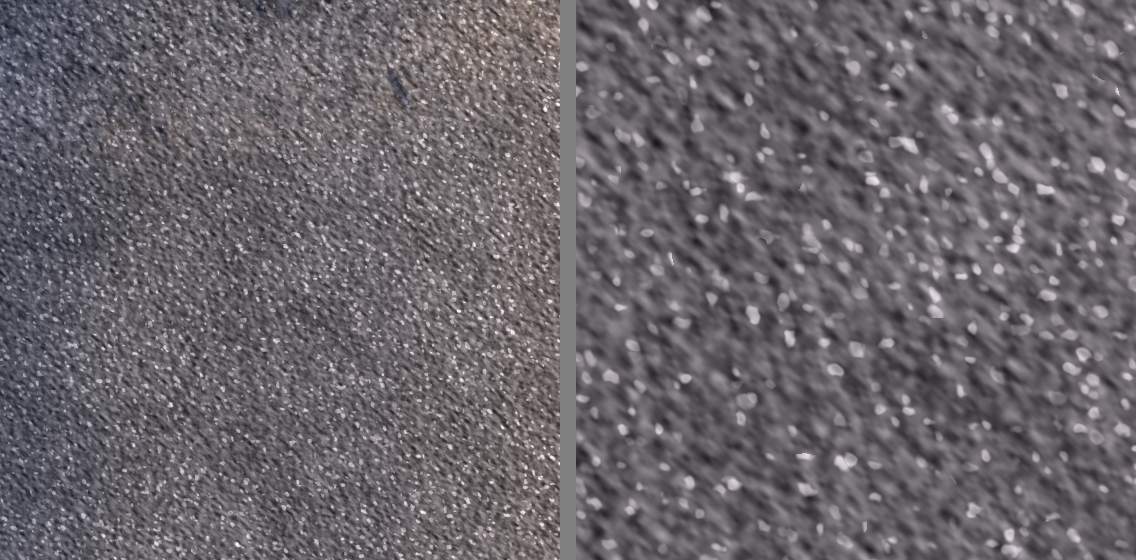
Left, the full canvas; right, a detail of the centre.
Write a WebGL 2 fragment shader that draws this texture.

```glsl
#version 300 es
precision highp float;
// Weathered grey stone: slanted fine grain, pale mineral flecks and a rough stained upper band.

#define GRAIN_ANGLE -0.72
#define GRAIN_SCALE vec2(125.0, 215.0)
#define FLECK_SCALE 88.0
#define FLECK_SHARE 0.42
#define FLECK_GAIN 0.34
#define BASE_TONE 0.382
#define GRAIN_CONTRAST 0.27
#define RELIEF_CONTRAST 0.19
#define STONE_TINT vec3(1.012, 0.972, 1.016)
#define COOL_SHIFT vec3(-0.032, -0.010, 0.030)
#define WARM_SHIFT vec3(0.026, 0.004, -0.022)

uniform vec2 u_resolution;
out vec4 fragColor;

float hash(vec2 p) {
  vec3 q = fract(vec3(p.xyx) * 0.1031);
  q += dot(q, q.yzx + 33.33);
  return fract((q.x + q.y) * q.z);
}

float valueNoise(vec2 p) {
  vec2 cell = floor(p), f = fract(p);
  f = f * f * (3.0 - 2.0 * f);
  float low = mix(hash(cell), hash(cell + vec2(1, 0)), f.x);
  float high = mix(hash(cell + vec2(0, 1)), hash(cell + vec2(1, 1)), f.x);
  return mix(low, high, f.y);
}

float fbm(vec2 p) {
  float sum = 0.0, weight = 0.5;
  for (int i = 0; i < 4; i++) {
    sum += weight * valueNoise(p);
    p = mat2(1.6, 1.2, -1.2, 1.6) * p + 17.3;
    weight *= 0.5;
  }
  return sum / 0.9375;
}

vec2 rotate(vec2 p, float angle) {
  float c = cos(angle), s = sin(angle);
  return vec2(c * p.x + s * p.y, c * p.y - s * p.x);
}

// Ragged elliptical flecks, one candidate per jittered cell
float flecks(vec2 p, float share, float edge) {
  vec2 cell = floor(p);
  float ragged = 0.26 * (valueNoise(p * 3.1 + 40.0) - 0.5);
  float brightest = 0.0;
  for (int y = -1; y <= 1; y++) {
    for (int x = -1; x <= 1; x++) {
      vec2 id = cell + vec2(x, y);
      vec2 center = id + vec2(hash(id + 11.7), hash(id + 57.1));
      float size = hash(id + 91.3);
      float radius = 0.18 + 0.20 * size * size;
      vec2 offset = rotate(p - center, 1.4 * (hash(id + 23.9) - 0.5));
      float dist = length(offset * vec2(0.78, 1.2)) + ragged - radius;
      float shape = 1.0 - smoothstep(-edge, edge, dist);
      float present = step(hash(id + 131.0), share);
      brightest = max(brightest, present * shape * mix(0.45, 1.1, hash(id + 71.0)));
    }
  }
  return brightest;
}

void main() {
  vec2 uv = gl_FragCoord.xy / u_resolution;
  vec2 p = gl_FragCoord.xy / u_resolution.y;
  vec2 slanted = rotate(p, GRAIN_ANGLE) + 3.0;

  // Broad variations and the sloping border of the rough band
  float clouds = fbm(p * 5.0 + 8.0);
  float patches = fbm(p * 16.0 + 31.0);
  float border = uv.y - 0.64 - 0.27 * uv.x + 0.16 * (clouds - 0.5);
  float rough = smoothstep(-0.04, 0.07, border);
  float rim = exp(-pow((border - 0.06) / 0.075, 2.0));

  // Slanted grain with side-lit relief
  vec2 g = slanted * GRAIN_SCALE;
  float coarse = valueNoise(g);
  float fine = valueNoise(g * 1.7 + 19.0);
  vec2 toLight = vec2(0.15, 0.5);
  float relief = valueNoise(g * 0.8 + toLight) - valueNoise(g * 0.8 - toLight);
  float tone = BASE_TONE + GRAIN_CONTRAST * (0.6 * coarse + 0.55 * fine - 0.575);
  tone += RELIEF_CONTRAST * relief;
  tone += 0.10 * (patches - 0.5) + 0.07 * (clouds - 0.5);
  tone += rough * 0.16 * (valueNoise(slanted * vec2(65.0, 95.0)) - 0.5);

  // Pale flecks gather in loose clumps
  float share = FLECK_SHARE * (0.45 + 1.1 * patches) + 0.10 * rough;
  float edge = max(0.13, 0.75 * FLECK_SCALE / u_resolution.y);
  float fleck = flecks(slanted * FLECK_SCALE, share, edge);
  tone += FLECK_GAIN * fleck * (1.0 - 0.25 * rough);

  // Light falls off to the left and rises to the lower right
  float leftSide = 1.0 - smoothstep(0.0, 0.30, uv.x + 0.12 * (clouds - 0.5));
  float rightSide = smoothstep(0.55, 1.05, uv.x);
  tone *= 1.0 - 0.11 * leftSide + 0.13 * rightSide;
  tone += 0.025 * rim;

  // Steep dark blue scars in the rough band
  vec2 scarSpace = rotate(p, -1.05) * vec2(8.0, 30.0);
  float scar = smoothstep(0.66, 0.86, fbm(scarSpace + 5.0)) * rough;
  tone *= 1.0 - 0.38 * scar;

  // Cool shadow, warm stain
  vec3 color = tone * STONE_TINT;
  color += COOL_SHIFT * (0.8 * leftSide + 1.1 * scar + 0.35 * rough * (1.0 - uv.x));
  float stain = smoothstep(0.42, 0.68, patches);
  color += WARM_SHIFT * (0.75 * rightSide + rim * (0.35 + 0.7 * stain));
  fragColor = vec4(clamp(color, 0.0, 1.0), 1.0);
}
```
